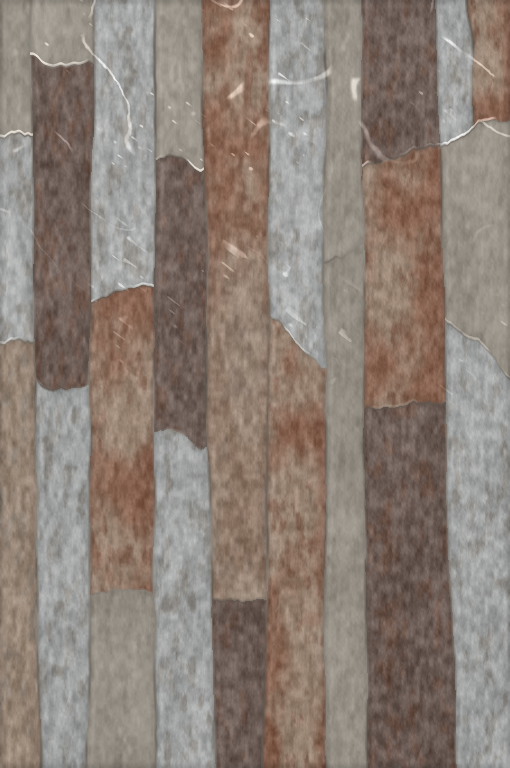
Give the GLSL for this texture, as a WebGL 2 fragment shader.

```glsl
#version 300 es
precision highp float;
uniform vec2 u_resolution;
out vec4 outColor;

#define COLUMNS 9
#define SEAM_WIDTH 0.0050
#define EDGE_WOBBLE 0.022
#define JOINT_RAGGED 0.040
#define GRAIN_STRENGTH 0.27
#define GLINT_STRENGTH 0.32
#define SEAM_DARK vec3(0.38, 0.35, 0.32)
#define SEAM_GREY vec3(0.54, 0.52, 0.49)
#define RUST vec3(0.53, 0.385, 0.315)
#define PALE vec3(0.605, 0.525, 0.460)
#define STAIN vec3(0.53, 0.50, 0.465)

// Column borders: x at the top and at the bottom
const vec2 BORDERS[10] = vec2[10](
  vec2(-0.05), vec2(0.058, 0.080), vec2(0.183, 0.175), vec2(0.302, 0.308),
  vec2(0.395, 0.424), vec2(0.530, 0.518), vec2(0.640, 0.634),
  vec2(0.708, 0.724), vec2(0.855, 0.895), vec2(1.05));

// Cross joints per column: upper y, lower y, slope of each
const vec4 JOINTS[9] = vec4[9](
  vec4(0.833, 0.564, 0.0, 0.0), vec4(0.926, 0.505, 0.0, 0.0),
  vec4(0.615, 0.225, 0.02, 0.0), vec4(0.788, 0.430, 0.0, -0.01),
  vec4(2.0, 0.216, 0.0, 0.0), vec4(0.555, -1.0, -0.07, 0.0),
  vec4(0.675, -1.0, 0.01, 0.0), vec4(0.800, 0.474, 0.02, 0.0),
  vec4(0.835, 0.535, 0.06, -0.09));

// Stone kind from top to bottom: 0 white, 1 brown, 2 orange, 3 cream, 4 tan
const ivec3 KINDS[9] = ivec3[9](
  ivec3(3, 0, 4), ivec3(3, 1, 0), ivec3(0, 2, 3), ivec3(3, 1, 0), ivec3(2, 2, 1),
  ivec3(0, 2, 2), ivec3(3, 3, 3), ivec3(1, 2, 1), ivec3(0, 3, 0));

const vec3 STONES[5] = vec3[5](
  vec3(0.645, 0.652, 0.648), vec3(0.435, 0.375, 0.348), vec3(0.590, 0.475, 0.400),
  vec3(0.605, 0.580, 0.540), vec3(0.590, 0.520, 0.460));

float hash(vec2 p) {
  return fract(sin(dot(p, vec2(12.9898, 78.233))) * 43758.5453);
}

float noise(vec2 p) {
  vec2 i = floor(p), f = fract(p);
  f = f * f * (3.0 - 2.0 * f);
  return mix(mix(hash(i), hash(i + vec2(1, 0)), f.x),
             mix(hash(i + vec2(0, 1)), hash(i + vec2(1, 1)), f.x), f.y);
}

float fbm(vec2 p) {
  float sum = 0.0, amp = 0.533;
  for (int i = 0; i < 4; i++) {
    sum += amp * noise(p);
    p = p * 2.03 + 5.7;
    amp *= 0.5;
  }
  return sum;
}

float borderX(int i, float y) {
  float wobble = fbm(vec2(y * 6.0, float(i) * 17.3)) - 0.5;
  return mix(BORDERS[i].y, BORDERS[i].x, y) + EDGE_WOBBLE * wobble;
}

vec3 stoneColor(int kind, vec2 s, float y) {
  float grain = fbm(s * vec2(110.0, 55.0));
  float blotch = fbm(s * vec2(13.0, 8.0));
  float veins = smoothstep(0.50, 0.72, fbm(s * vec2(62.0, 26.0) + 40.0));
  vec3 c = STONES[kind];
  if (kind == 2) {
    c = mix(RUST, PALE, smoothstep(0.34, 0.66, blotch));
    c = mix(c, RUST * 0.94, 0.6 * veins);
  } else {
    c = mix(c, kind == 1 ? RUST * 0.85 : STAIN, 0.5 * veins);
    c += (blotch - 0.5) * 0.10;
  }
  return c + (grain - 0.5) * GRAIN_STRENGTH * (kind == 3 ? 0.55 : 1.0) + 0.03 * (y - 0.5);
}

void main() {
  vec2 p = gl_FragCoord.xy / u_resolution;
  vec2 q = gl_FragCoord.xy / u_resolution.x;
  float aspect = u_resolution.y / u_resolution.x;

  // Column, then stone within the column
  int col = 0;
  for (int i = 1; i < COLUMNS; i++) if (p.x > borderX(i, p.y)) col = i;
  float left = p.x - borderX(col, p.y);
  float right = borderX(col + 1, p.y) - p.x;
  float across = left / (left + right) - 0.5;
  vec4 joint = JOINTS[col];
  float ragged = JOINT_RAGGED * (fbm(vec2(q.x * 18.0, float(col) * 9.0)) - 0.5);
  vec2 fromJoint = (p.y - joint.xy - joint.zw * across - ragged) * aspect;
  int row = fromJoint.x > 0.0 ? 0 : fromJoint.y > 0.0 ? 1 : 2;
  int kind = KINDS[col][row];
  float side = min(left, right);
  float above = abs(fromJoint.x) < abs(fromJoint.y) ? fromJoint.x : fromJoint.y;

  // Extra stone in the upper right corner
  if (col == COLUMNS - 1 && row == 0) {
    float corner = p.x - 0.925 - EDGE_WOBBLE * (noise(q * 12.0) - 0.5);
    side = min(side, abs(corner));
    if (corner > 0.0) kind = 2;
  }

  vec2 s = q + float(col * 3 + row) * vec2(7.3, 3.1);
  vec3 color = stoneColor(kind, s, p.y);
  // The long orange stone fades to tan further down
  if (col == 4 && row == 1) {
    color = mix(color, stoneColor(4, s, p.y), 0.75 * (1.0 - smoothstep(0.55, 0.75, p.y)));
  }

  // Soft stone edges and uneven seams
  float nearest = min(side, abs(above));
  color *= 1.0 - 0.09 * exp(-nearest * 110.0);
  color += 0.03 * exp(-pow((left - 0.011) / 0.004, 2.0));
  float seam = 1.0 - smoothstep(0.0, SEAM_WIDTH, nearest);
  vec3 seamColor = mix(SEAM_DARK, SEAM_GREY, smoothstep(0.3, 0.7, noise(q * 11.0)));
  color = mix(color, seamColor, seam * mix(0.35, 0.85, noise(q * 23.0 + 8.0)));

  // Broken glossy glints on joints, creases and specks, strongest near the top
  float lip = 1.0 - smoothstep(0.001, 0.004, abs(above - 0.003));
  lip *= smoothstep(0.35, 0.65, noise(q * 20.0)) * smoothstep(0.35, 0.75, p.y);
  float ridge = abs(noise(mat2(6.0, 5.0, -3.0, 7.0) * q + 0.06 * fbm(q * 40.0) + 12.0) - 0.5);
  float crease = 1.0 - smoothstep(0.004, 0.020, ridge);
  crease *= smoothstep(0.45, 0.75, noise(q * 24.0 + 30.0)) * smoothstep(0.55, 0.95, p.y);
  vec2 slant = mat2(0.8, 0.6, -0.6, 0.8) * q;
  float speck = smoothstep(0.86, 0.97, noise(slant * vec2(45.0, 110.0)));
  speck *= smoothstep(0.55, 0.75, noise(q * 9.0 + 3.0)) * smoothstep(0.3, 0.85, p.y);
  color += GLINT_STRENGTH * max(lip, max(0.8 * crease, 0.8 * speck));

  // Slightly darker rim of the tile
  vec2 rim = min(p, 1.0 - p);
  color *= mix(0.88, 1.0, smoothstep(0.0, 0.010, min(rim.x, rim.y)));
  outColor = vec4(clamp(color, 0.0, 1.0), 1.0);
}
```
